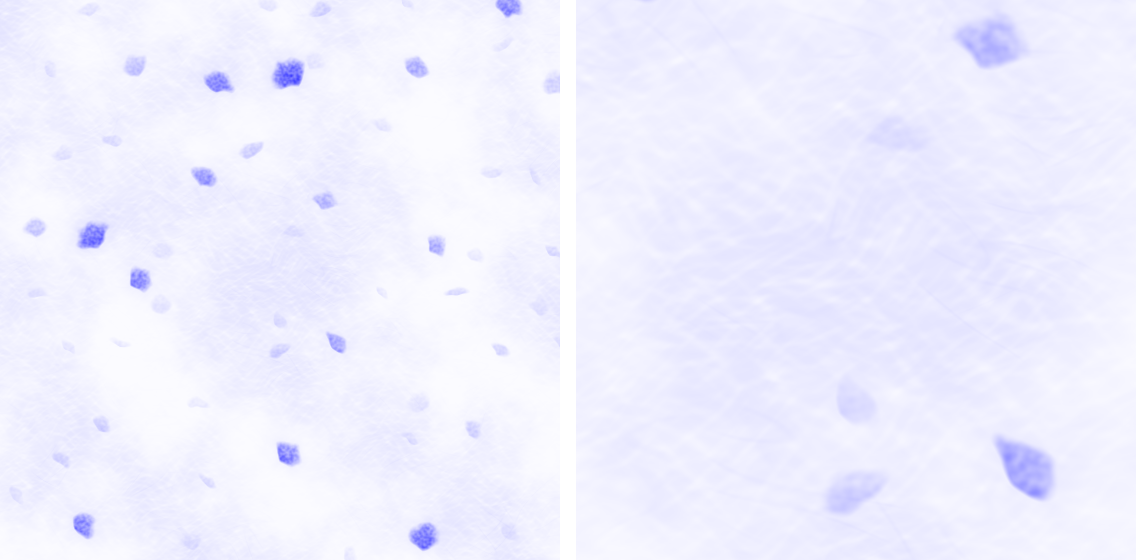
Left, the full canvas; right, a detail of the centre.
Give the GLSL for this texture, as a WebGL 1 fragment shader.

```glsl
precision highp float;
uniform vec2 u_resolution;

const vec3 PAPER = vec3(0.99, 0.99, 1.0);
const vec3 INK = vec3(0.12, 0.12, 1.0);
const float CLOUD_SCALE = 3.6;
const float CLOUD_MIN = 0.007;
const float CLOUD_MAX = 0.088;
const vec2 FIBRE_SCALE = vec2(24.0, 125.0);
const float FIBRE_CONTRAST = 0.42;
const float STRAND_INK = 0.016;
const float CELL_GRID = 7.5;
const float CELL_CHANCE = 0.92;
const float CELL_RADIUS_MIN = 0.017;
const float CELL_RADIUS_MAX = 0.034;
const float CELL_INK_MIN = 0.07;
const float CELL_INK_MAX = 0.68;
const float HALO_INK = 0.12;

vec2 hash2(vec2 p) {
  vec3 q = fract(vec3(p.xyx) * vec3(0.1031, 0.1030, 0.0973));
  q += dot(q, q.yzx + 33.33);
  return fract((q.xx + q.yz) * q.zy);
}

mat2 rotation(float angle) {
  float c = cos(angle), s = sin(angle);
  return mat2(c, -s, s, c);
}

float cornerSlope(vec2 corner, vec2 offset) {
  float angle = 6.2832 * hash2(corner).x;
  return dot(vec2(cos(angle), sin(angle)), offset);
}

float gradientNoise(vec2 p) {
  vec2 i = floor(p), f = fract(p);
  vec2 w = f * f * f * (f * (f * 6.0 - 15.0) + 10.0);
  vec2 e = vec2(1.0, 0.0);
  float low = mix(cornerSlope(i, f), cornerSlope(i + e, f - e), w.x);
  float high = mix(cornerSlope(i + e.yx, f - e.yx),
                   cornerSlope(i + e.xx, f - e.xx), w.x);
  return mix(low, high, w.y);
}

float fbm(vec2 p) {
  float sum = 0.0, amplitude = 0.45;
  for (int i = 0; i < 5; i++) {
    sum += amplitude * gradientNoise(p);
    p = rotation(0.6) * p * 2.03 + 17.3;
    amplitude *= 0.58;
  }
  return sum;
}

// Short crossing streaks: x is creased grain, y is sparse thin strands
vec2 fibres(vec2 uv) {
  vec2 bend = vec2(gradientNoise(uv * 12.0 + 4.7), gradientNoise(uv * 12.0 + 31.2));
  vec2 p = uv + 0.014 * bend;
  float grain = 0.0, strands = 0.0;
  for (int i = 0; i < 4; i++) {
    float k = float(i);
    vec2 q = rotation(0.5 * k - 0.8) * p + 3.7 * k;
    float streak = gradientNoise(q * FIBRE_SCALE * (1.0 + 0.15 * k));
    grain += 0.7 * streak + 0.5 * (0.19 - abs(streak));
    float ridge = abs(gradientNoise(q * vec2(7.0, 32.0) + 9.1));
    float patches = smoothstep(0.1, 0.4, gradientNoise(q * 11.0 + 5.3));
    strands += patches * smoothstep(0.055, 0.0, ridge);
  }
  return vec2(grain, strands);
}

// Stained bodies with pointed ends, from faint slivers to dark lumps
float cells(vec2 uv) {
  vec2 home = floor(uv * CELL_GRID);
  vec2 wobble = vec2(gradientNoise(uv * 42.0), gradientNoise(uv * 42.0 + 57.0));
  float speckle = gradientNoise(uv * 170.0) + 0.6 * gradientNoise(uv * 85.0 + 8.0);
  float clear = 1.0;
  for (int y = -1; y <= 1; y++) {
    for (int x = -1; x <= 1; x++) {
      vec2 id = home + vec2(float(x), float(y));
      vec2 place = hash2(id + 11.0);
      vec2 kind = hash2(id + 47.0);
      vec2 form = hash2(id + 83.0);
      float depth = pow(kind.x, 5.0);
      float radius = mix(CELL_RADIUS_MIN, CELL_RADIUS_MAX, 0.65 * depth + 0.35 * form.x);
      float aspect = mix(mix(0.38, 0.95, form.y), 0.85, depth);

      vec2 offset = uv - (id + mix(vec2(0.05), vec2(0.95), place)) / CELL_GRID;
      vec2 q = rotation(1.8 * (form.x - 0.6)) * (offset + 0.008 * wobble);
      q /= radius * vec2(1.0, aspect);
      float extent = pow(abs(q.x), 1.25) + pow(abs(q.y), 1.9);

      // Crisper below, fading out above
      float fade = mix(0.85, 0.3, smoothstep(-0.7, 0.7, q.y));
      float body = smoothstep(1.2, fade * 0.75, extent);
      float shade = 0.8 - 0.28 * clamp(q.y, -1.0, 1.0) + 0.4 * speckle;
      float halo = HALO_INK * depth * exp(-0.9 * extent);
      float ink = body * shade * mix(CELL_INK_MIN, CELL_INK_MAX, depth) + halo;
      clear *= 1.0 - clamp(ink, 0.0, 1.0) * step(kind.y, CELL_CHANCE);
    }
  }
  return 1.0 - clear;
}

void main() {
  vec2 uv = gl_FragCoord.xy / min(u_resolution.x, u_resolution.y);

  // Cloudy wash, roughened by fibres
  float cloud = smoothstep(-0.26, 0.34, fbm(uv * CLOUD_SCALE + 2.6));
  float wash = mix(CLOUD_MIN, CLOUD_MAX, cloud);
  vec2 fibre = fibres(uv);
  wash *= max(0.0, 1.0 + FIBRE_CONTRAST * fibre.x);
  wash += STRAND_INK * fibre.y * (0.25 + cloud);

  // Bodies over the wash
  float stain = cells(uv) * (1.0 + 0.15 * fibre.x);
  float ink = 1.0 - (1.0 - wash) * (1.0 - clamp(stain, 0.0, 1.0));
  gl_FragColor = vec4(mix(PAPER, INK, clamp(ink, 0.0, 1.0)), 1.0);
}
```
